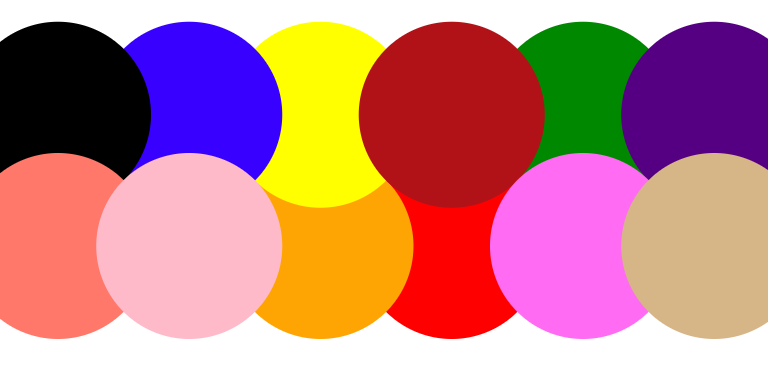
Write a WebGL 2 fragment shader that draws this background.

```glsl
#version 300 es
precision highp float;

uniform vec2 u_resolution;
out vec4 outColor;

// Layout, in units of the canvas height
const int COLUMNS = 6;
const int DISC_COUNT = 12;
const float SPACING = 0.3418;
const float RADIUS = 0.2422;
const vec2 FIRST_CENTER = vec2(0.151, 0.3594);

const vec3 BACKGROUND = vec3(1.0);

// Disc colors by grid cell: lower row, then upper row, left to right
const vec3 DISC_COLORS[DISC_COUNT] = vec3[DISC_COUNT](
    vec3(1.00, 0.47, 0.41),  // salmon
    vec3(1.00, 0.73, 0.79),  // pink
    vec3(1.00, 0.647, 0.01), // orange
    vec3(1.00, 0.00, 0.00),  // red
    vec3(1.00, 0.42, 0.95),  // magenta
    vec3(0.84, 0.71, 0.53),  // tan
    vec3(0.00, 0.00, 0.00),  // black
    vec3(0.22, 0.00, 1.00),  // blue
    vec3(1.00, 1.00, 0.00),  // yellow
    vec3(0.69, 0.07, 0.09),  // crimson
    vec3(0.00, 0.533, 0.00), // green
    vec3(0.333, 0.00, 0.51)  // purple
);

// Grid cells from the bottom of the stack to the top
const int PAINT_ORDER[DISC_COUNT] = int[DISC_COUNT](
    3, 2, 10, 8, 9, 11, 7, 6, 0, 1, 4, 5
);

float discCoverage(vec2 point, vec2 center, float pixel) {
    float signedDistance = length(point - center) - RADIUS;
    return clamp(0.5 - signedDistance / pixel, 0.0, 1.0);
}

vec2 cellCenter(int cell) {
    return FIRST_CENTER + SPACING * vec2(cell % COLUMNS, cell / COLUMNS);
}

void main() {
    float pixel = 1.0 / u_resolution.y;
    vec2 point = gl_FragCoord.xy * pixel;

    // Stack the overlapping discs
    vec3 color = BACKGROUND;
    for (int i = 0; i < DISC_COUNT; i++) {
        int cell = PAINT_ORDER[i];
        float coverage = discCoverage(point, cellCenter(cell), pixel);
        color = mix(color, DISC_COLORS[cell], coverage);
    }

    outColor = vec4(color, 1.0);
}
```
